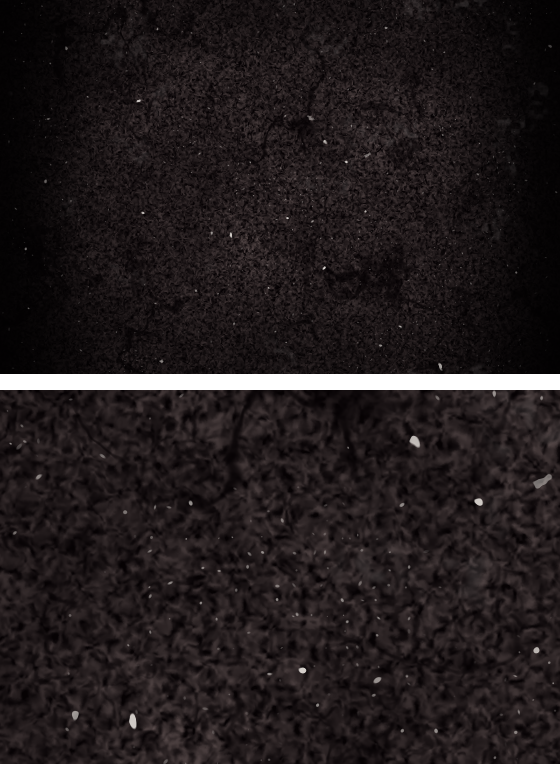
Top, the full canvas; bottom, a detail of the centre.
Give the GLSL for this texture, as a Shadertoy shader.

```glsl
// Dark, worn stone: fine charcoal grain under a soft vignette, broken by
// cracks, faint dust patches and scattered pale chips.
// Every layer is built on a wrapping lattice, so the canvas tiles.

const float PI = 3.14159;
const vec2 ASPECT = vec2(1.5, 1.0);
const vec3 SHADOW = vec3(0.022, 0.006, 0.013);
const vec3 STONE = vec3(0.222, 0.184, 0.186);
const vec3 DUST = vec3(0.36, 0.34, 0.34);
const vec3 CHIP = vec3(0.90, 0.88, 0.86);

// Wrap a whole cell index; the half step keeps the division clear of rounding
vec2 wrap(vec2 cell, vec2 period) {
    return cell - period * floor((cell + 0.5) / period);
}

// Sine-free hash of a lattice cell
float hash(vec2 cell, float seed) {
    vec3 q = fract(cell.xyx * vec3(0.1031, 0.1030, 0.0973) + seed * 0.137);
    q += dot(q, q.yzx + 33.33);
    return fract((q.x + q.y) * q.z);
}

// Value noise that wraps after a whole number of cells
float noise(vec2 uv, vec2 period, float seed) {
    vec2 p = uv * period;
    vec2 i = floor(p);
    vec2 f = p - i;
    f = f * f * (3.0 - 2.0 * f);
    vec2 a = wrap(i, period);
    vec2 b = wrap(i + 1.0, period);
    return mix(mix(hash(a, seed), hash(vec2(b.x, a.y), seed), f.x),
               mix(hash(vec2(a.x, b.y), seed), hash(b, seed), f.x), f.y);
}

// Layered noise, each octave doubling the period
float fbm(vec2 uv, vec2 period, float seed) {
    float sum = 0.0;
    float weight = 0.5;
    for (int octave = 0; octave < 5; octave++) {
        sum += weight * noise(uv, period, seed + float(octave));
        period *= 2.0;
        weight *= 0.5;
    }
    return sum / 0.96875;
}

// Shift the domain to bend straight lattice features
vec2 warp(vec2 uv, vec2 period, float amount, float seed) {
    vec2 shift = vec2(fbm(uv, period, seed), fbm(uv, period, seed + 7.0));
    return uv + amount * (shift - 0.5) / ASPECT;
}

// Dark lines along the mid level of warped noise, fading in and out
float cracks(vec2 uv, vec2 period, float width, float seed) {
    vec2 p = warp(uv, vec2(9.0, 6.0), 0.16, seed);
    float ridge = abs(fbm(p, period, seed + 20.0) - 0.5);
    float presence = smoothstep(0.38, 0.60, fbm(uv, vec2(6.0, 4.0), seed + 31.0));
    return presence * (1.0 - smoothstep(0.1 * width, width, ridge));
}

// Pale dust, limited to a few ragged patches
float dustPatches(vec2 uv, float seed) {
    vec2 p = warp(uv, vec2(18.0, 12.0), 0.08, seed);
    float patches = smoothstep(0.61, 0.82, fbm(p, vec2(12.0, 8.0), seed + 13.0));
    return patches * smoothstep(0.35, 0.85, noise(uv, vec2(120.0, 80.0), seed + 3.0));
}

// One jittered, turned and stretched chip in some of the cells
float chips(vec2 uv, vec2 cells, float chance, float radius, float seed) {
    vec2 p = uv * cells;
    vec2 cell = wrap(floor(p), cells);
    vec2 center = 0.3 + 0.4 * vec2(hash(cell, seed), hash(cell, seed + 1.0));
    vec2 d = (fract(p) - center) * ASPECT / cells;
    float angle = PI * hash(cell, seed + 2.0);
    float c = cos(angle);
    float s = sin(angle);
    d = vec2(c * d.x + s * d.y, c * d.y - s * d.x);
    d.x *= mix(0.45, 1.0, hash(cell, seed + 3.0));
    float size = radius * mix(0.4, 1.0, hash(cell, seed + 4.0));
    float ragged = size * (noise(uv, vec2(300.0, 200.0), seed) - 0.5);
    float soft = 0.7 / iResolution.y;
    float shape = 1.0 - smoothstep(-soft, soft, length(d) + ragged - size);
    float strength = mix(0.35, 1.0, hash(cell, seed + 5.0));
    return shape * strength * step(hash(cell, seed + 6.0), chance);
}

// Light falls off strongly to the sides and gently to top and bottom
float vignette(vec2 uv) {
    vec2 border = min(uv, 1.0 - uv);
    float sides = smoothstep(0.0, 0.29, border.x);
    float ends = smoothstep(0.0, 0.35, border.y);
    return mix(0.07, 1.0, sides) * mix(0.58, 1.0, ends);
}

void mainImage(out vec4 fragColor, in vec2 fragCoord) {
    vec2 uv = fragCoord / iResolution.xy;

    // Grain in two sizes, bent off the lattice
    vec2 bent = warp(uv, vec2(90.0, 60.0), 0.012, 5.0);
    float grain = 0.55 * noise(bent, vec2(255.0, 170.0), 1.0)
                + 0.45 * noise(bent, vec2(420.0, 280.0), 2.0);
    float tone = max(0.56 + 1.5 * (grain - 0.5), 0.0);

    // Uneven light and cracks
    float light = vignette(uv);
    float mottle = 0.6 + 0.85 * fbm(uv, vec2(9.0, 6.0), 40.0);
    float crack = max(cracks(uv, vec2(6.0, 4.0), 0.032, 50.0),
                      0.7 * cracks(uv, vec2(9.0, 6.0), 0.022, 90.0));
    float value = tone * light * mottle * (1.0 - 0.75 * crack);
    vec3 color = mix(SHADOW * (0.3 + 0.7 * light), STONE, value);

    // Dust, then chips of three sizes, the smallest in clusters
    float glow = mix(0.45, 1.0, light);
    color = mix(color, DUST, 0.5 * dustPatches(uv, 60.0) * glow);
    float cluster = smoothstep(0.48, 0.68, fbm(uv, vec2(9.0, 6.0), 64.0));
    float flecks = cluster * chips(uv, vec2(105.0, 70.0), 0.3, 0.0011, 75.0);
    float fine = chips(uv, vec2(60.0, 40.0), 0.12, 0.0016, 70.0);
    float coarse = chips(uv, vec2(30.0, 20.0), 0.045, 0.0039, 80.0);
    color = mix(color, CHIP, glow * max(max(0.6 * flecks, 0.6 * fine), coarse));

    fragColor = vec4(color, 1.0);
}
```
